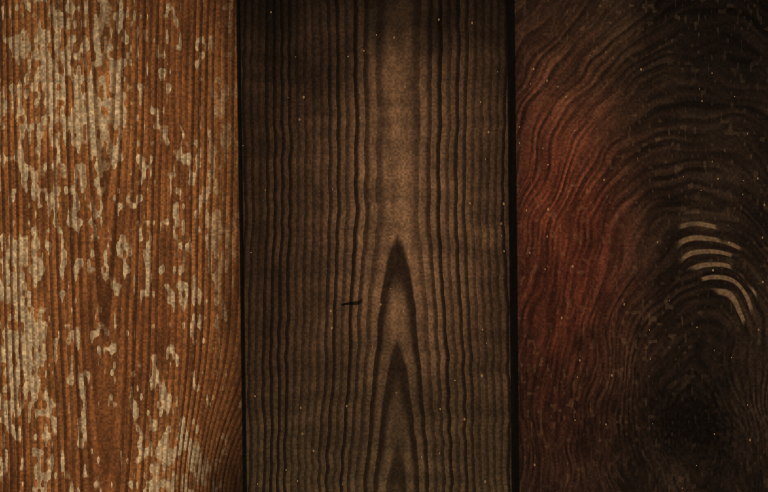
Reproduce this texture procedurally as a WebGL 1 fragment shader.

```glsl
precision highp float;
uniform vec2 u_resolution;

float hash(vec2 p) {
  vec3 q = fract(p.xyx * vec3(0.1031, 0.103, 0.0973));
  q += dot(q, q.yzx + 33.33);
  return fract((q.x + q.y) * q.z);
}

float noise(vec2 p) {
  vec2 i = floor(p), f = fract(p);
  f = f * f * (3.0 - 2.0 * f);
  return mix(mix(hash(i), hash(i + vec2(1, 0)), f.x),
             mix(hash(i + vec2(0, 1)), hash(i + vec2(1, 1)), f.x), f.y);
}

float fbm(vec2 p) {
  return 0.55 * noise(p) + 0.29 * noise(p * 2.1 + 7.3) + 0.16 * noise(p * 4.3 + 3.1);
}

float blob(vec2 p, vec2 center, vec2 size) {
  vec2 d = (p - center) / size;
  return exp(-dot(d, d));
}

// Dark late wood: thin lines with a crisp outer side and varied strength
float lateWood(float rings) {
  float f = fract(rings);
  float strength = 0.45 + 0.55 * hash(vec2(floor(rings), 5.0));
  return strength * smoothstep(0.3, 0.68, f) * (1.0 - smoothstep(0.84, 1.0, f));
}

// Rings of a tapering trunk cut lengthwise: arches at the axis, lines beside it
float archRings(float dx, float rise, float depth, float spacing) {
  float across = sqrt(dx * dx + depth * depth) - depth;
  return (across + rise * exp(-5.0 * abs(dx))) / spacing;
}

vec3 paintedBoard(vec2 p) {
  float bend = 0.13 * blob(p, vec2(0.52, -0.02), vec2(0.13, 0.19));
  float dx = p.x - 0.213 + bend + 0.012 * (fbm(p * vec2(7.0, 2.5)) - 0.5);
  float grain = lateWood(archRings(dx, 0.05 * (0.28 - p.y), 0.025, 0.0138));
  float patches = fbm(p * vec2(9.0, 3.5) + 4.0);
  vec3 wood = mix(vec3(0.37, 0.20, 0.10), vec3(0.60, 0.38, 0.19), patches);
  wood *= 0.8 + 0.4 * noise(p * vec2(140.0, 14.0));
  wood = mix(wood, vec3(0.22, 0.12, 0.06), 0.75 * grain);

  // Worn remains of pale paint, broken into small flakes along the grain
  float worn = 0.30 * noise(p * vec2(70.0, 22.0)) + 0.34 * noise(p * vec2(150.0, 62.0))
             + 0.36 * patches + 0.09 * blob(p, vec2(0.03, 0.2), vec2(0.12, 0.3))
             + 0.07 * blob(p, vec2(0.2, 0.82), vec2(0.09, 0.3))
             + 0.05 * blob(p, vec2(0.33, 0.3), vec2(0.1, 0.3));
  float paint = smoothstep(0.54, 0.62, worn) * (1.0 - 0.75 * grain);
  paint *= 1.0 - 0.6 * smoothstep(0.38, 0.48, p.x);
  vec3 pale = vec3(0.68, 0.57, 0.41) * (0.85 + 0.3 * noise(p * 110.0));
  wood = mix(wood, pale, 0.85 * paint);
  wood *= 1.0 - 0.5 * blob(p, vec2(0.47, 0.0), vec2(0.09, 0.11));
  return wood * (1.0 - 0.25 * smoothstep(0.4, 0.5, p.x)) * (1.0 - 0.15 * smoothstep(0.75, 1.0, p.y));
}

vec3 archedBoard(vec2 p) {
  float dx = p.x - 0.808 + 0.018 * (fbm(p * vec2(6.0, 3.0) + 11.0) - 0.5)
           + 0.004 * (noise(p * vec2(12.0, 40.0)) - 0.5);
  float rise = 0.07 * (min(p.y, 0.555) - 0.53);
  float grain = lateWood(archRings(dx, rise, 0.075, 0.0145));
  float glow = blob(p, vec2(0.82, 0.56), vec2(0.19, 0.46));
  vec3 wood = mix(vec3(0.175, 0.115, 0.07), vec3(0.42, 0.29, 0.185), glow);
  wood = mix(wood, vec3(0.29, 0.22, 0.135), 0.6 * (1.0 - smoothstep(0.0, 0.4, p.y)));
  wood *= 0.86 + 0.28 * noise(p * vec2(100.0, 12.0));
  wood *= 0.86 + 0.28 * noise(vec2(p.x * 9.0, p.y * 46.0 + noise(p * 6.0)));
  wood = mix(wood, vec3(0.085, 0.055, 0.035), 0.85 * grain);
  float soot = smoothstep(0.78, 1.05, p.y + 0.2 * (fbm(p * vec2(18.0, 6.0)) - 0.5));
  wood *= 1.0 - 0.5 * soot;

  // Short dark scratches left of the arch
  float scratch = abs(p.y - 0.36 - 0.5 * (p.x - 0.7) - 0.03 * noise(p * 30.0));
  float broken = smoothstep(0.5, 0.65, noise(p * 28.0 + 8.0)) * blob(p, vec2(0.68, 0.37), vec2(0.09, 0.1));
  return wood * (1.0 - 0.8 * broken * (1.0 - smoothstep(0.002, 0.006, scratch)));
}

vec3 knottedBoard(vec2 p) {
  vec2 q = p - vec2(1.42, 0.145);
  q += 0.09 * (vec2(fbm(p * 5.0), fbm(p * 5.0 + 19.0)) - 0.5);
  float radius = length(q * vec2(1.0, 0.5));
  float grain = lateWood(radius / 0.0115) * smoothstep(0.25, 0.65, fbm(p * 8.0 + 31.0));
  float red = blob(p, vec2(1.13, 0.52), vec2(0.13, 0.38)) * (0.6 + 0.7 * fbm(p * vec2(9.0, 4.0)));
  vec3 wood = mix(vec3(0.13, 0.09, 0.06), vec3(0.34, 0.15, 0.09), red);
  wood += vec3(0.09, 0.065, 0.04) * blob(p, vec2(1.2, 0.88), vec2(0.12, 0.2));
  wood *= 0.6 + 0.8 * fbm(p * vec2(11.0, 7.0) + 2.0);
  wood *= 0.7 + 0.6 * noise(vec2(radius * 230.0, atan(q.y, q.x) * 9.0));
  wood = mix(wood, vec3(0.06, 0.04, 0.025), 0.5 * grain);
  wood *= 1.0 - 0.35 * blob(q, vec2(0.0), vec2(0.06, 0.08));
  wood *= 1.0 - 0.4 * smoothstep(0.8, 1.0, p.y) * smoothstep(1.2, 1.35, p.x);

  // Thin pale splinters follow some rings above the knot
  float area = blob(p, vec2(1.43, 0.5), vec2(0.06, 0.1))
             + 0.8 * blob(p, vec2(1.51, 0.38), vec2(0.05, 0.12))
             + 0.6 * blob(p, vec2(1.32, 0.42), vec2(0.04, 0.05));
  float splinter = smoothstep(0.38, 0.62, area * (0.15 + noise(p * vec2(34.0, 30.0))));
  float strand = abs(fract(length(q * vec2(1.5, 0.7)) / 0.021) - 0.5);
  splinter *= 1.0 - smoothstep(0.1, 0.26, strand);
  float dust = smoothstep(0.72, 0.9, noise(p * vec2(150.0, 85.0))) * fbm(p * 6.0 + 50.0);
  return mix(wood, vec3(0.46, 0.34, 0.22), max(0.75 * splinter, 0.35 * dust));
}

// Tiny scattered chips, one at most in each cell
float chips(vec2 p) {
  vec2 cell = floor(p * 32.0);
  vec2 spot = 0.2 + 0.6 * vec2(hash(cell + 3.0), hash(cell + 41.0));
  float size = 0.02 + 0.06 * hash(cell + 77.0);
  float d = length((fract(p * 32.0) - spot) * vec2(1.0, 0.75));
  return step(0.89, hash(cell)) * (1.0 - smoothstep(size * 0.4, size + 0.03, d));
}

void main() {
  vec2 p = gl_FragCoord.xy / u_resolution.y;
  float leftGap = p.x - 0.498 + 0.014 * p.y;
  float rightGap = p.x - 1.048 + 0.01 * p.y;
  vec3 color = leftGap < 0.0 ? paintedBoard(p) : rightGap < 0.0 ? archedBoard(p) : knottedBoard(p);
  color = mix(color, vec3(0.55, 0.42, 0.26), 0.75 * chips(p) * step(0.0, leftGap));

  // Shadowed joints and fine surface grit
  float joint = max(1.0 - smoothstep(0.002, 0.006, abs(leftGap)),
                    1.0 - smoothstep(0.006, 0.010, abs(rightGap)));
  color = mix(color, vec3(0.04, 0.03, 0.02), 0.9 * joint);
  color *= 0.82 + 0.36 * noise(p * 260.0);
  gl_FragColor = vec4(color, 1.0);
}
```
